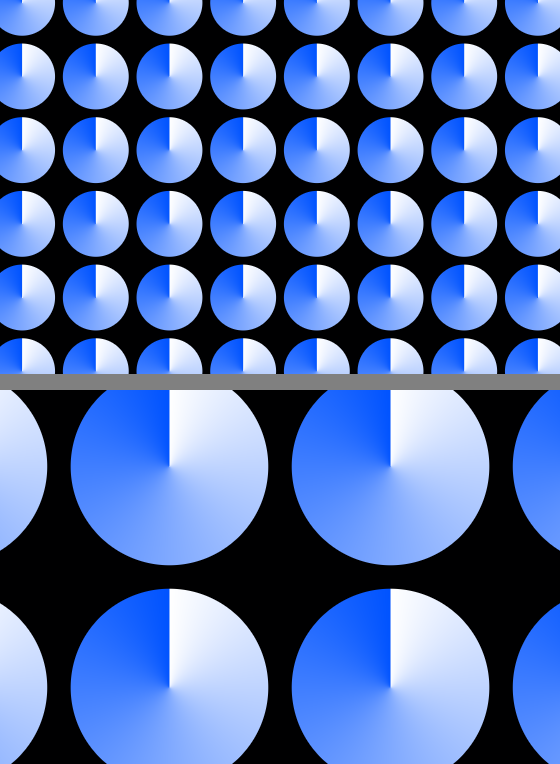
Top, the full canvas; bottom, a detail of the centre.
Give the GLSL for this pattern, as a Shadertoy shader.

```glsl
// Grid of round discs on black, each filled with a conic sweep from white to blue.

const float TAU = 6.28318531;
const float CELLS_ACROSS = 7.6;    // grid cells along the canvas width
const float DISC_RADIUS = 0.447;   // in cells
const vec3 BACKGROUND = vec3(0.0, 0.0, 0.003);
const vec3 SWEEP_START = vec3(1.0);
const vec3 SWEEP_END = vec3(0.0, 0.325, 1.0);

// Clockwise turn from the top, 0 to 1, with the jump at the top softened.
float clockwiseTurn(vec2 p, float pixel) {
    float halfPixel = 0.5 * pixel;
    bool onSeam = p.y >= 0.0 && abs(p.x) < halfPixel;
    return onSeam ? 0.5 - p.x / pixel
                  : 0.5 + atan(-p.x, -p.y) / TAU;
}

// Antialiased coverage of a disc centred on the cell.
float discMask(vec2 p, float pixel) {
    float dist = length(p) - DISC_RADIUS;
    return clamp(0.5 - dist / pixel, 0.0, 1.0);
}

void mainImage(out vec4 fragColor, in vec2 fragCoord) {
    // Cell units; the canvas centre is a shared corner of four cells.
    float pixel = CELLS_ACROSS / iResolution.x;
    vec2 grid = (fragCoord - 0.5 * iResolution.xy) * pixel;
    vec2 p = fract(grid) - 0.5;

    // Conic fill inside the disc.
    vec3 sweep = mix(SWEEP_START, SWEEP_END, clockwiseTurn(p, pixel));
    vec3 color = mix(BACKGROUND, sweep, discMask(p, pixel));
    fragColor = vec4(color, 1.0);
}
```
